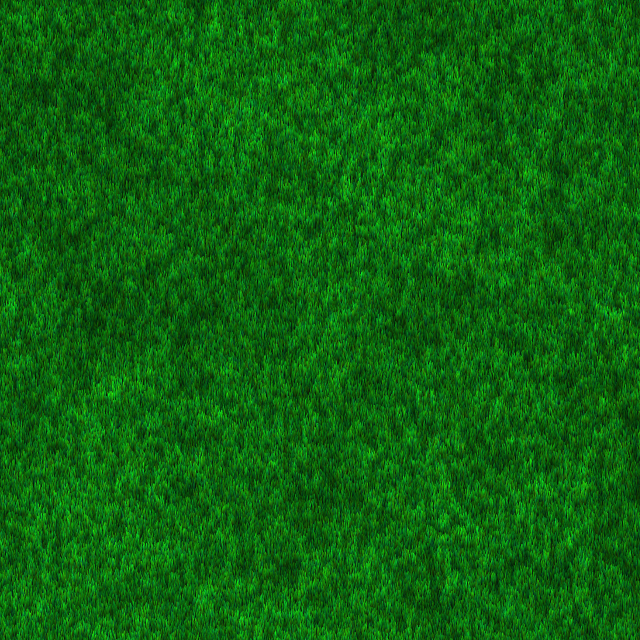
Write a WebGL 2 fragment shader that draws this texture.

```glsl
#version 300 es
precision highp float;

uniform vec2 u_resolution;
out vec4 fragColor;

const vec2 CELL = vec2(0.0022, 0.0031);   // spacing of blade roots
const int REACH_ROWS = 5;                 // rows a blade can grow across
const int REACH_COLUMNS = 2;              // columns a blade can lean across
const vec3 SOIL = vec3(0.035, 0.08, 0.035);

vec3 hash3(vec2 cell, float seed) {
    vec3 p = fract(vec3(cell.xyx + seed) * vec3(0.1031, 0.1030, 0.0973));
    p += dot(p, p.yxz + 33.33);
    return fract((p.xxy + p.yzz) * p.zyx);
}

float valueNoise(vec2 p, float seed) {
    vec2 cell = floor(p);
    vec2 f = fract(p);
    f = f * f * (3.0 - 2.0 * f);
    float bottom = mix(hash3(cell, seed).x, hash3(cell + vec2(1, 0), seed).x, f.x);
    float top = mix(hash3(cell + vec2(0, 1), seed).x, hash3(cell + vec2(1, 1), seed).x, f.x);
    return mix(bottom, top, f.y);
}

// Broad lighter and darker areas of the lawn
float patchLight(vec2 p) {
    return 1.0 + 0.22 * (valueNoise(p * 6.0, 11.0) - 0.5)
               + 0.18 * (valueNoise(p * 17.0, 23.0) - 0.5)
               + 0.24 * (valueNoise(p * 45.0, 53.0) - 0.5);
}

// Small tufts of a few blades that share their light
float tuftLight(vec2 root) {
    return 1.0 + 0.72 * (valueNoise(root * vec2(130.0, 85.0), 37.0) - 0.5);
}

// Coverage in x, height along the blade in y
vec2 bladeShape(vec2 p, float bladeHeight, float lean, float halfWidth, float pixel) {
    float t = p.y / bladeHeight;
    float h = clamp(t, 0.0, 1.0);
    float offset = abs(p.x - lean * h * (0.5 + 0.5 * h));
    float width = halfWidth * (1.0 - h * h * h);
    float side = clamp((width - offset) / pixel + 0.5, 0.0, 1.0);
    float ends = clamp(p.y / pixel + 0.5, 0.0, 1.0)
               * clamp((bladeHeight - p.y) / pixel + 0.5, 0.0, 1.0);
    return vec2(side * ends, h);
}

// Green blade, dark at the root, a few drifting to yellow or blue
vec3 bladeColor(float h, float brightness, float hue) {
    float green = mix(0.16, 0.62, h) * mix(0.70, 1.34, brightness);
    float red = 0.025 + 0.13 * pow(hue, 3.0);
    float blue = 0.025 + 0.15 * pow(1.0 - hue, 3.0);
    float tint = mix(0.7, 1.2, h);
    return vec3(red * tint, green, blue * tint);
}

vec3 grass(vec2 p, float pixel) {
    vec3 color = SOIL;
    vec2 home = floor(p / CELL);
    // Paint from the far rows to the near ones
    for (int row = 0; row >= -REACH_ROWS; row--) {
        for (int column = -REACH_COLUMNS; column <= REACH_COLUMNS; column++) {
            vec2 cell = home + vec2(column, row);
            vec3 place = hash3(cell, 71.0);
            vec3 look = hash3(cell, 193.0);
            vec2 root = (cell + place.xy) * CELL;
            float bladeHeight = mix(0.006, 0.0125, place.z);
            float lean = mix(-0.0018, 0.0018, look.x);
            float halfWidth = mix(0.0007, 0.0011, fract(look.x * 7.0));
            vec2 blade = bladeShape(p - root, bladeHeight, lean, halfWidth, pixel);
            if (blade.x > 0.0) {
                vec3 leaf = bladeColor(blade.y, look.y, look.z) * tuftLight(root);
                color = mix(color, leaf, blade.x);
            }
        }
    }
    return color;
}

void main() {
    float pixel = 1.0 / u_resolution.y;
    vec2 p = gl_FragCoord.xy * pixel;
    fragColor = vec4(grass(p, pixel) * patchLight(p), 1.0);
}
```
